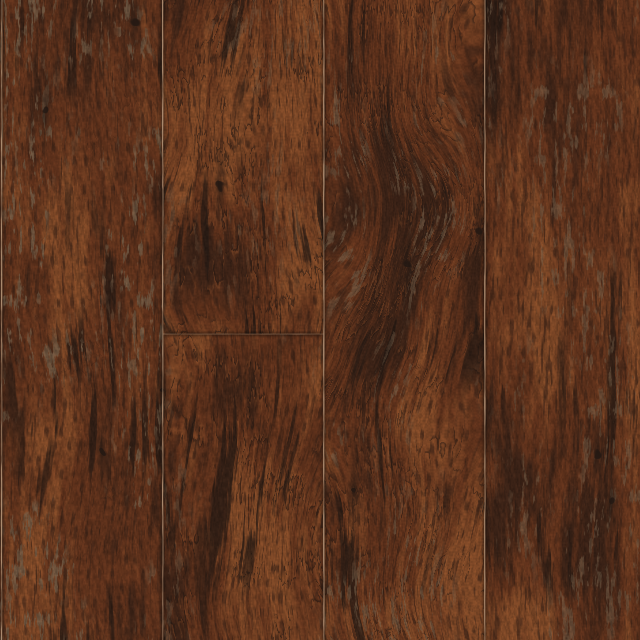
A WebGL 2 fragment shader for this texture:

```glsl
#version 300 es
precision highp float;
// Four upright planks of dark, hand-scraped hardwood, one split by a butt joint.
// Stretched, gently warped noise gives each board its own fine grain; broken
// contours, thin dark streaks, grey flecks, knots and worn bevels lie over it.
uniform vec2 u_resolution;
out vec4 outColor;

const float PLANK_WIDTH = 0.2517;
const float PLANK_START = 0.0025;
const float JOINT_COLUMN = 1.0;
const float JOINT_HEIGHT = 0.478;
const float SEAM_HALF = 0.0011;
const float JOINT_HALF = 0.0009;
const float SHADE_REACH = 0.007;
const float GRIT = 0.24;
const int KNOTS = 10;
const vec4 COLUMN_WARP = vec4(0.02, 0.07, 0.09, 0.015);
const vec4 COLUMN_FIGURE = vec4(0.2, 0.75, 0.65, 0.15);
const vec4 COLUMN_FLECKS = vec4(0.8, 0.35, 0.6, 0.55);

const vec3 SOOT = vec3(0.13, 0.09, 0.07);
const vec3 DARK = vec3(0.225, 0.13, 0.085);
const vec3 BROWN = vec3(0.365, 0.19, 0.105);
const vec3 AMBER = vec3(0.49, 0.28, 0.15);
const vec3 GREY = vec3(0.42, 0.34, 0.26);
const vec3 BEVEL = vec3(0.68, 0.55, 0.44);

float hash(vec2 p) {
  return fract(sin(dot(p, vec2(127.1, 311.7))) * 43758.55);
}

float noise(vec2 p) {
  vec2 cell = floor(p), f = fract(p);
  f = f * f * (3.0 - 2.0 * f);
  float low = mix(hash(cell), hash(cell + vec2(1, 0)), f.x);
  float high = mix(hash(cell + vec2(0, 1)), hash(cell + vec2(1, 1)), f.x);
  return mix(low, high, f.y);
}

float fbm(vec2 p) {
  float sum = 0.0, weight = 0.533;
  for (int i = 0; i < 4; i++) {
    sum += weight * noise(p);
    p = p * 2.03 + 17.3;
    weight *= 0.5;
  }
  return sum;
}

// Soft-edged line around distance zero
float line(float d, float halfWidth) {
  float soft = 0.7 / u_resolution.x;
  return 1.0 - smoothstep(halfWidth - soft, halfWidth + soft, d);
}

// Grain of one board; p is shifted so that every board differs
vec3 boardColor(vec2 p, float warpAmount, float figure, float flecks) {
  float swirl = 0.8 * noise(p * vec2(6.0, 3.5)) + 0.2 * noise(p * vec2(13.0, 8.0)) - 0.5;
  vec2 g = vec2(p.x + swirl * warpAmount * 2.0, p.y);
  float blotch = fbm(p * vec2(7.0, 4.5) + 31.0) - 0.5;
  float broad = fbm(g * vec2(32.0, 2.5)) - 0.5;
  float fine = fbm(g * vec2(120.0, 12.0)) - 0.5;
  float tone = 0.54 + blotch * 0.95 + broad * 0.45 + fine * 0.5;
  vec3 color = mix(DARK, BROWN, smoothstep(0.2, 0.48, tone));
  color = mix(color, AMBER, smoothstep(0.46, 0.84, tone));

  // Jagged, broken cathedral contours with a lit lip
  float jag = fbm(g * vec2(80.0, 18.0)) - 0.5;
  float contour = fract((p.y * 0.5 + swirl * 0.9 + jag * 0.22) * 16.0);
  float broken = smoothstep(0.46, 0.64, fbm(p * vec2(34.0, 22.0) + 5.0));
  float groove = smoothstep(0.0, 0.06, contour) * (1.0 - smoothstep(0.08, 0.28, contour));
  float lip = smoothstep(0.65, 0.92, contour) * (1.0 - smoothstep(0.94, 1.0, contour));
  color = mix(color, SOOT, groove * broken * figure * 0.7);
  color = mix(color, AMBER, lip * broken * figure * 0.6);

  // Thin dark streaks, short pores and silvery flecks
  float streakArea = smoothstep(0.35, 0.6, fbm(p * vec2(9.0, 4.0) + 47.0));
  float streak = smoothstep(0.59, 0.72, fbm(g * vec2(85.0, 6.0) + 9.0));
  color = mix(color, SOOT, streak * streakArea * 0.75);
  float pore = smoothstep(0.62, 0.9, noise(g * vec2(300.0, 45.0) + 21.0));
  color = mix(color, DARK, pore * 0.6);
  float fleck = smoothstep(0.56, 0.7, fbm(g * vec2(170.0, 38.0) + 3.0));
  float fleckArea = smoothstep(0.44, 0.62, fbm(p * vec2(14.0, 6.0) + 63.0));
  color = mix(color, GREY, fleck * fleckArea * flecks);

  // Fine upright grit over the whole surface
  float grit = noise(g * vec2(430.0, 130.0)) + 0.6 * noise(p * vec2(470.0, 390.0)) - 0.8;
  return color * (1.0 + GRIT * grit);
}

// Small dark knots, each with a faint upright stain
float knotMask(vec2 uv) {
  float mask = 0.0;
  for (int i = 0; i < KNOTS; i++) {
    float k = float(i);
    vec2 d = uv - vec2(hash(vec2(k, 2.0)), hash(vec2(k, 7.0)));
    d += (vec2(noise(uv * 90.0), noise(uv * 90.0 + 40.0)) - 0.5) * 0.008;
    float size = mix(0.003, 0.007, hash(vec2(k, 11.0)));
    float core = 1.0 - smoothstep(0.6, 1.3, length(d * vec2(1.0, 0.75)) / size);
    vec2 spread = d * vec2(150.0, 22.0);
    mask = max(mask, max(core * 0.9, exp(-dot(spread, spread)) * 0.5));
  }
  return mask;
}

void main() {
  vec2 uv = gl_FragCoord.xy / u_resolution;
  float across = (uv.x - PLANK_START) / PLANK_WIDTH;
  float column = floor(across);
  int index = int(clamp(column, 0.0, 3.0));
  bool split = column == JOINT_COLUMN;
  float board = column + (split && uv.y < JOINT_HEIGHT ? 7.0 : 0.0);
  vec2 shift = vec2(hash(vec2(board, 1.0)), hash(vec2(board, 5.0))) * 20.0;
  vec3 color = boardColor(uv + shift, COLUMN_WARP[index], COLUMN_FIGURE[index], COLUMN_FLECKS[index]);
  color = mix(color, SOOT, knotMask(uv));

  // Shaded edges, then pale bevels worn unevenly along their length
  float seam = abs(across - round(across)) * PLANK_WIDTH;
  float joint = split ? abs(uv.y - JOINT_HEIGHT) : 1.0;
  color *= 1.0 - 0.35 * (1.0 - smoothstep(0.0, SHADE_REACH, min(seam, joint)));
  float wear = 0.45 + 0.55 * smoothstep(0.3, 0.65, fbm(vec2(column, uv.y * 22.0)));
  color = mix(color, BEVEL, line(seam, SEAM_HALF) * wear);
  color = mix(color, BEVEL, line(joint, JOINT_HALF) * 0.55 * (0.5 + 0.5 * noise(uv * 60.0)));
  outColor = vec4(color, 1.0);
}
```
